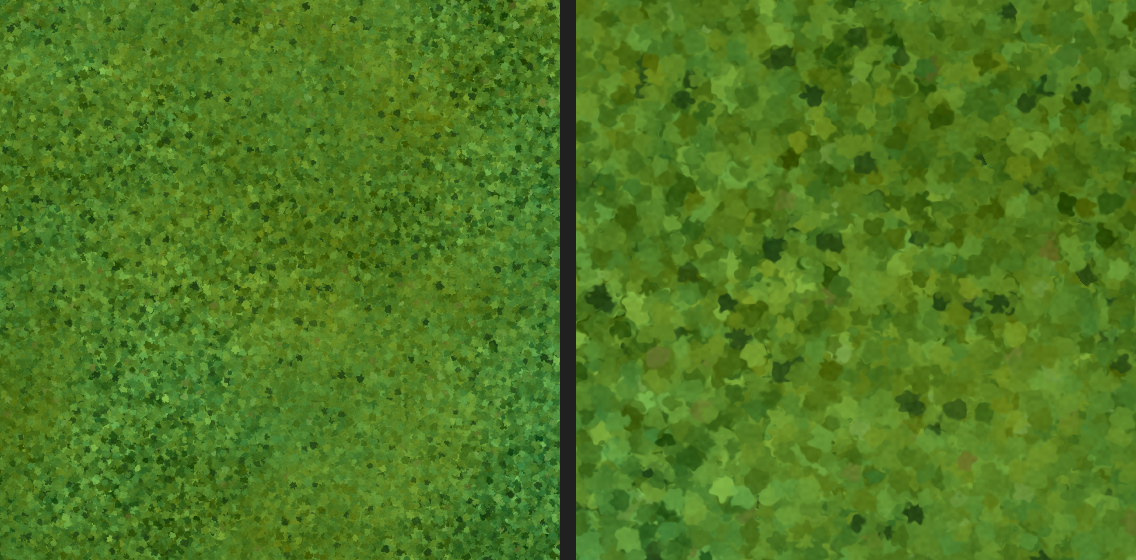
Left: the whole. Right: its middle third, enlarged.
Reproduce this texture procedurally as a Shadertoy shader.

```glsl
// Dense green ground cover: several layers of small ragged leaf dabs,
// scattered on jittered grids and painted over one another. Broad noise
// patches steer the tone, the hue and the local contrast.

const float TAU = 6.2831853;
const int LAYERS = 7;
const float EDGE_SOFTNESS = 0.0012;

const vec3 MID_GREEN = vec3(0.302, 0.484, 0.142);
const vec3 TONE_STEP = vec3(0.072, 0.086, 0.052);
const vec3 HUE_STEP = vec3(0.055, -0.004, -0.055);
const vec3 DEEP_SHADE = vec3(0.09, 0.21, 0.06);
const vec3 DRY_LEAF = vec3(0.43, 0.42, 0.18);
const vec3 PALE_LEAF = vec3(0.50, 0.67, 0.34);

float hash(vec2 p) {
    return fract(sin(dot(p, vec2(127.1, 311.7))) * 43758.5453);
}

float valueNoise(vec2 p) {
    vec2 cell = floor(p);
    vec2 f = fract(p);
    f = f * f * (3.0 - 2.0 * f);
    float low = mix(hash(cell), hash(cell + vec2(1.0, 0.0)), f.x);
    float high = mix(hash(cell + vec2(0.0, 1.0)), hash(cell + vec2(1.0)), f.x);
    return mix(low, high, f.y);
}

float fbm(vec2 p) {
    float sum = 0.0;
    float weight = 0.5;
    for (int i = 0; i < 4; i++) {
        sum += weight * valueNoise(p);
        p = p * 2.03 + 17.3;
        weight *= 0.5;
    }
    return sum / 0.9375;
}

// Bell-shaped random value with unit deviation
float bellRandom(vec2 seed) {
    return 2.0 * (hash(seed) + hash(seed + 3.7) + hash(seed + 8.1) - 1.5);
}

// Colour of one dab; patch holds tone, hue and roughness of the area
vec3 leafColor(vec2 seed, vec3 patchInfo) {
    float tone = bellRandom(seed) * mix(0.65, 1.25, patchInfo.z) + patchInfo.x;
    float hue = bellRandom(seed + 21.4) * 0.4 + patchInfo.y;
    vec3 color = MID_GREEN + TONE_STEP * tone + HUE_STEP * hue;
    float rarity = hash(seed + 40.9);
    float shadeShare = mix(0.004, 0.035, patchInfo.z);
    color = mix(color, DEEP_SHADE, 0.8 * step(rarity, shadeShare));
    color = mix(color, DRY_LEAF, 0.6 * step(0.982, rarity));
    return mix(color, PALE_LEAF, 0.7 * step(0.06, rarity) * step(rarity, 0.075));
}

// Coverage of a lobed dab whose rim is broken up by fine noise
float leafMask(vec2 offset, vec2 seed, float ragged, float softness) {
    float radius = mix(0.34, 0.60, hash(seed + 5.3));
    float lobes = floor(mix(3.0, 7.0, hash(seed + 9.6)));
    float angle = atan(offset.y, offset.x + 1e-5);
    float rim = 1.0 + 0.13 * sin(lobes * angle + TAU * hash(seed + 2.2));
    float dist = length(offset) - radius * rim + ragged;
    return 1.0 - smoothstep(-softness, softness, dist);
}

// Paints one jittered grid of dabs over the colour below
vec3 paintLayer(vec3 below, vec2 uv, float cells, float layer, float ragged, vec3 patchInfo) {
    vec2 p = uv * cells + layer * vec2(0.37, 0.61);
    vec2 home = floor(p);
    for (int y = -1; y <= 1; y++) {
        for (int x = -1; x <= 1; x++) {
            vec2 cell = home + vec2(x, y);
            vec2 seed = cell + layer * vec2(131.0, 73.0);
            vec2 center = cell + vec2(hash(seed), hash(seed + 51.7));
            float cover = leafMask(p - center, seed, ragged, EDGE_SOFTNESS * cells);
            float opacity = mix(0.6, 0.95, hash(seed + 14.8));
            below = mix(below, leafColor(seed, patchInfo), cover * opacity);
        }
    }
    return below;
}

void mainImage(out vec4 fragColor, in vec2 fragCoord) {
    vec2 uv = fragCoord / iResolution.y;

    // Broad patches
    float tone = (fbm(uv * 7.0 + 4.0) - 0.5) * 1.8;
    float hue = (fbm(uv * 4.0 + 31.0) - 0.5) * 2.2;
    float rough = smoothstep(0.32, 0.66, fbm(uv * 3.2 + 57.0));
    vec3 patchInfo = vec3(tone, hue + 0.35 * (0.5 - rough), rough);

    // Overlapping dabs, finer towards the top
    float ragged = (valueNoise(uv * 310.0) - 0.5) * 0.34;
    vec3 color = MID_GREEN + TONE_STEP * tone;
    for (int i = 0; i < LAYERS; i++) {
        float layer = float(i);
        color = paintLayer(color, uv, 50.0 + 5.0 * layer, layer, ragged, patchInfo);
    }

    // Fine grain over the leaves
    float grain = valueNoise(uv * 400.0 + 9.0) - 0.5;
    color += TONE_STEP * grain * 0.55;
    fragColor = vec4(clamp(color, 0.0, 1.0), 1.0);
}
```
